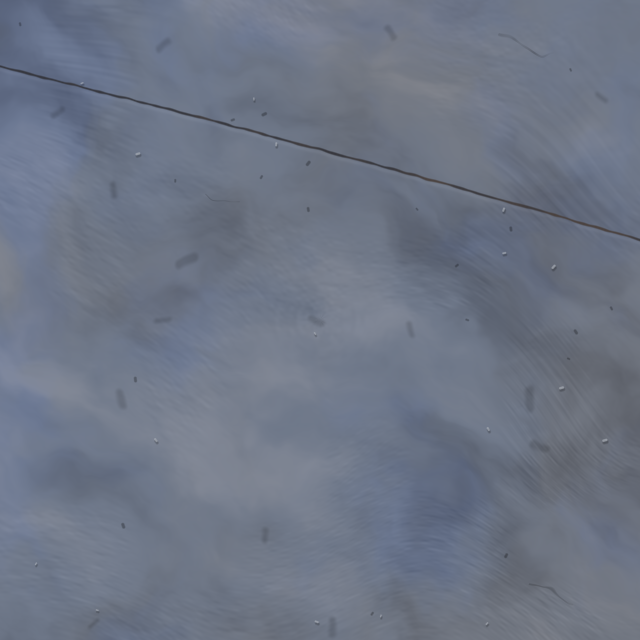
Write a WebGL 1 fragment shader that draws this texture.

```glsl
precision highp float;
// Weathered blue-grey concrete floor crossed by one thin, dark, sloping joint.
// Warped fractal noise gives the stains, a lit height field the trowel grain,
// and jittered grid cells scatter the grit, smudges and scratches.
uniform vec2 u_resolution;

#define STAIN_SCALE 3.6
#define STAIN_CONTRAST 1.0
#define TINT_STRENGTH 1.0
#define GRAIN_STRENGTH 0.075
#define RIPPLE_STRENGTH 0.022
#define JOINT_LEFT 0.896
#define JOINT_SLOPE -0.271
#define JOINT_HALF_WIDTH 0.0018
#define TROWEL_ANGLE -0.38

const vec3 SHADOW = vec3(0.355, 0.385, 0.445);
const vec3 SLATE = vec3(0.435, 0.472, 0.540);
const vec3 PALE = vec3(0.505, 0.530, 0.585);
const vec3 WARM_TINT = vec3(0.006, -0.010, -0.036);
const vec3 BLUE_TINT = vec3(-0.012, 0.000, 0.036);
const vec3 JOINT_DARK = vec3(0.19, 0.19, 0.21);
const vec3 JOINT_RUST = vec3(0.28, 0.24, 0.22);

float hash(vec2 p) {
  vec3 q = fract(p.xyx * vec3(0.1031, 0.1030, 0.0973));
  q += dot(q, q.yzx + 33.33);
  return fract((q.x + q.y) * q.z);
}

float noise(vec2 p) {
  vec2 i = floor(p), f = fract(p);
  f = f * f * (3.0 - 2.0 * f);
  return mix(mix(hash(i), hash(i + vec2(1, 0)), f.x),
             mix(hash(i + vec2(0, 1)), hash(i + vec2(1, 1)), f.x), f.y);
}

mat2 rotation(float a) {
  return mat2(cos(a), sin(a), -sin(a), cos(a));
}

float fbm(vec2 p) {
  float sum = 0.0, amp = 0.5;
  for (int i = 0; i < 5; i++) {
    sum += amp * noise(p);
    p = rotation(0.6) * p * 2.03 + 17.3;
    amp *= 0.5;
  }
  return sum / 0.97;
}

// Soft round patch around a centre
float patchAt(vec2 p, vec2 centre, float radius) {
  vec2 d = (p - centre) / radius;
  return exp(-dot(d, d));
}

// Height of the fine trowelled surface, stretched along the strokes
float grainHeight(vec2 p) {
  vec2 q = rotation(-TROWEL_ANGLE + 0.7 * (noise(p * 3.0) - 0.5)) * p;
  return 0.6 * noise(q * vec2(38.0, 95.0)) + 0.4 * noise(q * vec2(80.0, 190.0) + 9.0);
}

// One randomly turned capsule per chosen cell; shape = (half length, radius)
float flecks(vec2 p, float cells, float share, vec2 shape, float angle, float spread, float seed) {
  vec2 cell = floor(p * cells), key = cell + seed;
  vec2 centre = (cell + 0.25 + 0.5 * vec2(hash(key), hash(key + 51.7))) / cells;
  float size = mix(0.5, 1.1, hash(key + 23.1));
  vec2 q = rotation(-angle - spread * (hash(key + 77.7) - 0.5)) * (p - centre);
  q.y += shape.x * 0.35 * (noise(p * 45.0 + seed) - 0.5);
  q.x -= clamp(q.x, -shape.x * size, shape.x * size);
  float edge = max(shape.y * 0.7, 0.7 / u_resolution.y);
  float cover = 1.0 - smoothstep(-edge, edge, length(q) - shape.y * size);
  return cover * step(hash(key + 91.3), share);
}

void main() {
  vec2 p = gl_FragCoord.xy / u_resolution;
  float pixel = 1.0 / u_resolution.y;

  // Stains: light and dark clouds, loosely drawn out along the strokes
  vec2 warp = vec2(fbm(p * 4.0 + 3.1), fbm(p * 4.0 + 41.7)) - 0.5;
  vec2 q = rotation(-TROWEL_ANGLE) * (p + 0.22 * warp);
  float tone = 0.65 * fbm(q * STAIN_SCALE * vec2(0.9, 1.3) + 5.0)
             + 0.35 * fbm(q * STAIN_SCALE * vec2(2.2, 4.2) + 60.0);
  tone = 0.5 + STAIN_CONTRAST * (tone - 0.5);
  tone += 0.06 * (p.x - 0.5) - 0.11 * patchAt(p + warp * 0.3, vec2(0.55, 0.93), 0.18);
  tone -= 0.06 * patchAt(p + warp * 0.3, vec2(0.22, 0.62), 0.2);
  vec3 color = mix(SHADOW, SLATE, smoothstep(0.24, 0.5, tone));
  color = mix(color, PALE, smoothstep(0.46, 0.72, tone));

  // Warm grey towards the right, blue patches towards the left
  float warmth = smoothstep(0.35, 0.75, fbm(p * 3.2 + warp + 80.0) + 0.32 * (p.x - 0.5)
               + 0.15 * patchAt(p, vec2(0.55, 0.92), 0.2));
  float blueness = smoothstep(0.45, 0.8, fbm(p * 5.0 + warp * 2.0 + 130.0)
                 + 0.22 * patchAt(p, vec2(0.12, 0.86), 0.25)
                 + 0.2 * patchAt(p, vec2(0.26, 0.42), 0.16));
  color += TINT_STRENGTH * (WARM_TINT * warmth + BLUE_TINT * blueness);

  // Grain lit from above, with faint rings around the middle
  float relief = grainHeight(p) - grainHeight(p + vec2(0.0008, 0.002));
  color += GRAIN_STRENGTH * relief * smoothstep(0.3, 0.65, noise(p * 7.0 + 20.0));
  vec2 c = p - 0.5;
  float ring = noise(vec2(abs(atan(c.y, c.x)) * 4.0, length(c) * 150.0)) - 0.5;
  color += RIPPLE_STRENGTH * ring * patchAt(p, vec2(0.5), 0.09);

  // Smudges, scratches, pits and pale grit with its shadow
  float smudge = flecks(p + warp * 0.05, 9.0, 0.25, vec2(0.012, 0.006), TROWEL_ANGLE, 2.5, 11.0);
  float scratch = flecks(p, 4.0, 0.45, vec2(0.045, 0.0016), TROWEL_ANGLE, 0.7, 35.0);
  float pit = flecks(p, 13.0, 0.12, vec2(0.002, 0.0022), 0.0, 6.0, 58.0);
  float gritShade = flecks(p + vec2(-0.001, 0.003), 11.0, 0.16, vec2(0.002, 0.0024), 0.8, 3.0, 72.0);
  float grit = flecks(p, 11.0, 0.16, vec2(0.002, 0.0018), 0.8, 3.0, 72.0);
  color *= 1.0 - 0.13 * smudge - 0.2 * scratch * noise(p * 60.0) - 0.28 * pit - 0.22 * gritShade;
  color = mix(color, vec3(0.68, 0.70, 0.73), 0.65 * grit);

  // Joint: slightly bowed cut with a rough edge and a faint pale lip
  float jointY = JOINT_LEFT + JOINT_SLOPE * p.x + 0.024 * p.x * (1.0 - p.x)
               + 0.0016 * (noise(vec2(p.x * 60.0, 4.0)) - 0.5);
  float d = (p.y - jointY) / sqrt(1.0 + JOINT_SLOPE * JOINT_SLOPE);
  float halfWidth = JOINT_HALF_WIDTH * mix(0.7, 1.2, noise(vec2(p.x * 90.0, 8.0)));
  float soft = max(pixel, 0.0012);
  color += 0.03 * exp(-pow((d + 0.005) / 0.003, 2.0));
  vec3 jointColor = mix(JOINT_DARK, JOINT_RUST, smoothstep(0.3, 0.8, noise(p * 25.0) * 0.6 + 0.4 * p.x));
  color = mix(color, jointColor, 0.88 * (1.0 - smoothstep(halfWidth - soft, halfWidth + soft, abs(d))));

  gl_FragColor = vec4(color, 1.0);
}
```
